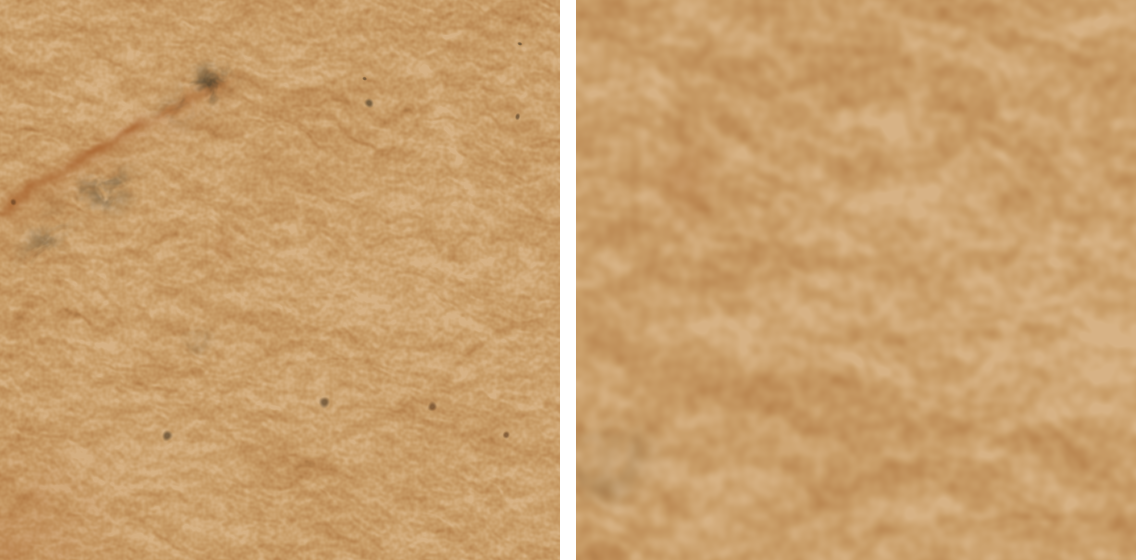
Left, the full canvas; right, a detail of the centre.
This texture is drawn by a Shadertoy shader. Its source:

```glsl
// Aged tan paper: soft pulp grain and fibres, shallow crumpled relief, brown creases,
// charcoal smudges and a few specks. Layers of gradient noise add up to one tone,
// which a colour ramp turns into paper; stains are then blended on top.

const vec3 UMBER = vec3(0.59, 0.40, 0.21);
const vec3 OCHRE = vec3(0.73, 0.53, 0.32);
const vec3 TAN = vec3(0.79, 0.62, 0.41);
const vec3 CREAM = vec3(0.845, 0.70, 0.52);
const vec3 RUST = vec3(0.67, 0.40, 0.19);
const vec3 CHARCOAL = vec3(0.33, 0.27, 0.18);

float hash(vec2 cell) {
    vec3 q = fract(cell.xyx * vec3(0.1031, 0.1030, 0.0973));
    q += dot(q, q.yzx + 33.33);
    return fract((q.x + q.y) * q.z);
}

vec2 gradientAt(vec2 cell) {
    float angle = 6.2832 * hash(cell);
    return vec2(cos(angle), sin(angle));
}

// Gradient noise, roughly -0.7 to 0.7
float noise(vec2 p) {
    vec2 i = floor(p), f = p - i;
    vec2 u = f * f * f * (f * (f * 6.0 - 15.0) + 10.0);
    float a = dot(gradientAt(i), f);
    float b = dot(gradientAt(i + vec2(1, 0)), f - vec2(1, 0));
    float c = dot(gradientAt(i + vec2(0, 1)), f - vec2(0, 1));
    float d = dot(gradientAt(i + vec2(1, 1)), f - vec2(1, 1));
    return mix(mix(a, b, u.x), mix(c, d, u.x), u.y);
}

float fbm(vec2 p) {
    float sum = 0.0, amplitude = 1.0;
    for (int octave = 0; octave < 4; octave++) {
        sum += amplitude * noise(p);
        p = mat2(1.9, 0.5, -0.5, 1.9) * p + 17.3;
        amplitude *= 0.58;
    }
    return sum;
}

vec2 rotate(vec2 p, float angle) {
    float c = cos(angle), s = sin(angle);
    return vec2(c * p.x + s * p.y, c * p.y - s * p.x);
}

// Soft bowed line from a to b, fading at both ends
float crease(vec2 p, vec2 a, vec2 b, float bend, float width) {
    vec2 span = b - a, along = normalize(span);
    float t = dot(p - a, along) / length(span);
    float bow = bend * 4.0 * t * (1.0 - t);
    float d = (dot(p - a, vec2(-along.y, along.x)) - bow) / width;
    return exp(-d * d) * smoothstep(-0.05, 0.15, t) * smoothstep(1.05, 0.85, t);
}

// Soft tilted ellipse
float blot(vec2 p, vec2 centre, vec2 radii, float tilt) {
    vec2 q = rotate(p - centre, tilt) / radii;
    return exp(-2.0 * dot(q, q));
}

// Irregular wrinkles along the zero lines of noise, broken up by a mask
float wrinkles(vec2 p, float thickness) {
    float line = smoothstep(thickness, 0.0, abs(noise(p)));
    return line * smoothstep(0.0, 0.35, noise(p * 0.8 + 41.0));
}

vec3 paperRamp(float tone) {
    vec3 colour = mix(UMBER, OCHRE, clamp((tone - 0.40) / 0.13, 0.0, 1.0));
    colour = mix(colour, TAN, clamp((tone - 0.53) / 0.09, 0.0, 1.0));
    return mix(colour, CREAM, clamp((tone - 0.62) / 0.08, 0.0, 1.0));
}

void mainImage(out vec4 fragColor, in vec2 fragCoord) {
    vec2 uv = fragCoord / iResolution.xy;
    vec2 coarseWarp = vec2(noise(uv * 7.0 + 3.0), noise(uv * 7.0 + 29.0));
    vec2 fineWarp = vec2(noise(uv * 31.0 + 5.0), noise(uv * 31.0 + 61.0));
    vec2 p = uv + 0.025 * coarseWarp + 0.009 * fineWarp;
    vec2 fibre = rotate(p, -0.3);

    // Pulp: clouds, fibre mottling and grain
    float tone = 0.622;
    tone += 0.050 * fbm(fibre * vec2(2.6, 4.2) + 8.0);
    tone += 0.045 * noise(fibre * vec2(19.0, 38.0));
    tone += 0.050 * noise(uv * 72.0 + 13.0) + 0.052 * noise(uv * 135.0 + 7.0);
    tone += 0.018 * blot(uv, vec2(0.52, 0.50), vec2(0.35, 0.20), -0.3);

    // Crumpled relief lit from the upper left
    vec2 relief = fibre * vec2(8.0, 13.0);
    tone += 0.21 * (fbm(relief) - fbm(relief + vec2(-0.025, 0.075)));
    tone -= 0.040 * wrinkles(fibre * vec2(5.0, 11.0) + 2.0, 0.07);
    tone += 0.030 * wrinkles(fibre * vec2(9.0, 15.0) + 50.0, 0.09);

    // Faint folds
    vec2 q = uv + 0.014 * coarseWarp + 0.010 * fineWarp;
    float folds = crease(q, vec2(0.53, 0.18), vec2(0.81, 0.33), -0.01, 0.008);
    folds += crease(q, vec2(0.79, 0.31), vec2(0.98, 0.43), 0.03, 0.007);
    folds += crease(q, vec2(0.40, 0.85), vec2(0.67, 0.80), 0.015, 0.012);
    folds += crease(q, vec2(0.65, 0.78), vec2(0.80, 0.82), 0.0, 0.007);
    folds += crease(q, vec2(0.77, 0.51), vec2(0.86, 0.63), -0.01, 0.008);
    folds += 0.7 * crease(q, vec2(0.0, 0.505), vec2(0.43, 0.60), 0.0, 0.008);
    folds += 0.7 * crease(q, vec2(0.41, 0.60), vec2(0.77, 0.50), 0.01, 0.010);
    folds += crease(q, vec2(0.21, 0.53), vec2(0.33, 0.47), -0.01, 0.009);
    tone -= 0.065 * folds * (0.7 + noise(uv * 16.0 + 90.0));
    tone += 0.05 * crease(q, vec2(0.75, 0.92), vec2(0.84, 0.64), 0.0, 0.012);
    vec3 colour = paperRamp(tone);

    // Rusty stains and the deep diagonal crease
    float rust = 0.30 * blot(p, vec2(0.0, 0.02), vec2(0.25, 0.18), 0.5);
    rust += 0.30 * blot(p, vec2(0.40, 0.55), vec2(0.018, 0.032), -0.3);
    rust += 0.55 * crease(q, vec2(-0.02, 0.60), vec2(0.42, 0.86), 0.015, 0.011);
    rust += 0.15 * crease(q, vec2(-0.02, 0.59), vec2(0.44, 0.86), 0.010, 0.035);
    colour = mix(colour, RUST, clamp(rust * (0.9 + noise(uv * 24.0)), 0.0, 1.0));

    // Charcoal smudges, broken by noise
    float soot = blot(p, vec2(0.355, 0.835), vec2(0.085, 0.035), 0.6);
    soot += 0.75 * blot(p, vec2(0.185, 0.665), vec2(0.065, 0.038), 0.5);
    soot += 0.45 * blot(p, vec2(0.08, 0.57), vec2(0.065, 0.045), 0.8);
    soot += 0.35 * blot(p, vec2(0.34, 0.40), vec2(0.04, 0.022), 0.2);
    soot *= smoothstep(-0.45, 0.65, fbm(rotate(p, 0.6) * vec2(16.0, 22.0)));
    colour = mix(colour, CHARCOAL, clamp(0.95 * soot, 0.0, 0.8));

    // Scattered specks
    for (int k = 0; k < 9; k++) {
        vec2 seed = vec2(float(k) * 7.0 + 3.0, 19.0);
        vec2 centre = vec2(hash(seed), hash(seed + 31.0));
        float radius = mix(0.003, 0.009, hash(seed + 57.0));
        float speck = smoothstep(1.3, 0.3, length(uv + 0.006 * fineWarp - centre) / radius);
        vec3 ink = mix(CHARCOAL, RUST * 0.65, hash(seed + 83.0));
        colour = mix(colour, ink, 0.7 * speck);
    }
    fragColor = vec4(colour, 1.0);
}
```
